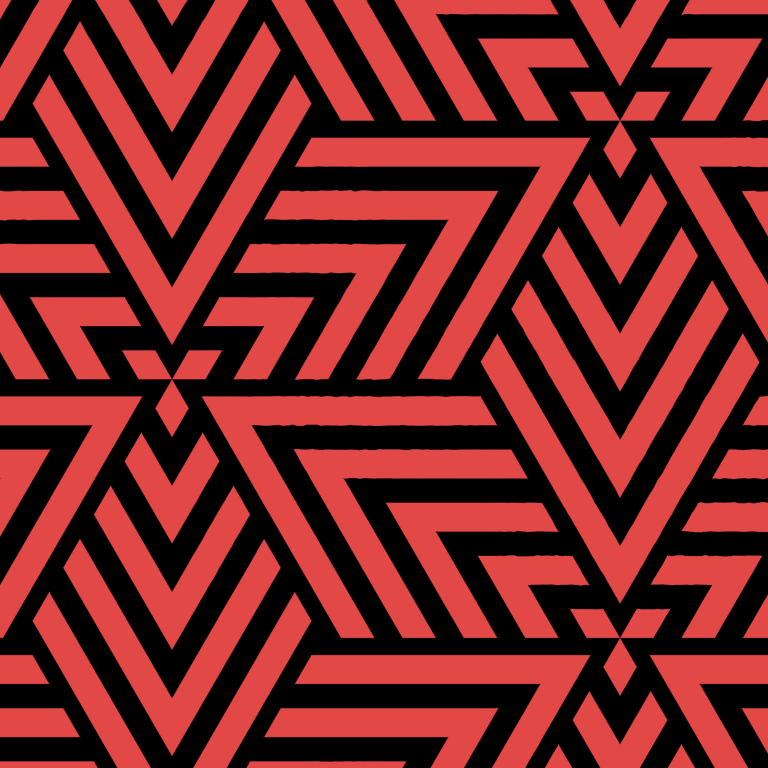
Reproduce this pattern procedurally as a three.js fragment shader.

```glsl
// Red chevrons on black, nested inside 60-degree rhombi that tile the plane.
// Each hub sends out three rhombi, 120 degrees apart; each is a skewed unit
// cell striped by max(u, v). Faint noise roughens patches of the edges.

varying vec2 vUv;

const vec3 RED = vec3(0.882, 0.282, 0.275);
const vec3 BLACK = vec3(0.0);

const vec2 HUB = vec2(0.2240, 0.5061);  // one meeting point of the rhombi
const float SIDE = 0.3889;              // rhombus side, in canvas widths
const float PERIOD = 0.2055;            // chevron spacing, in sides
const float BAND = 0.112;               // chevron thickness, in sides
const float MARGIN = 0.03;              // cell overlap that lets edges blend
const float SOFTNESS = 0.001;           // half width of the edge blend
const float WEAR = 0.002;               // size of the edge roughness
const float SQRT3 = 1.7320508;

float hash(vec2 p) {
  return fract(sin(dot(p, vec2(127.1, 311.7))) * 43758.5453);
}

float valueNoise(vec2 p) {
  vec2 i = floor(p);
  vec2 f = fract(p);
  f = f * f * (3.0 - 2.0 * f);
  float low = mix(hash(i), hash(i + vec2(1.0, 0.0)), f.x);
  float high = mix(hash(i + vec2(0.0, 1.0)), hash(i + vec2(1.0, 1.0)), f.x);
  return mix(low, high, f.y);
}

// Small vertical jitter, present only in scattered patches
float edgeWear(vec2 p, float size) {
  float patchMask = smoothstep(0.55, 0.8, valueNoise(p * 7.0 + 3.0));
  float grain = valueNoise(p * vec2(160.0, 40.0)) - 0.5;
  return grain * patchMask * size;
}

// Coordinates along two rhombus edges at 0 and 60 degrees
vec2 toSkewed(vec2 p, float side) {
  return vec2(p.x - p.y / SQRT3, 2.0 * p.y / SQRT3) / side;
}

vec2 rotateThird(vec2 p) {
  return 0.5 * vec2(-p.x + SQRT3 * p.y, -SQRT3 * p.x - p.y);
}

// Signed distance, in sides, to the nested chevrons of one cell
float chevrons(vec2 uv, float period, float band) {
  float along = max(uv.x, uv.y);
  float fromCentre = abs(mod(along - 0.5 * band + 0.5 * period, period) - 0.5 * period);
  float outside = -min(uv.x, uv.y);
  return max(fromCentre - 0.5 * band, outside);
}

// Coverage by the rhombi that share one orientation
float rhombusFamily(vec2 p, float side, float softness) {
  vec2 uv = toSkewed(p, side);
  vec2 cell = floor(uv + MARGIN);
  // One skewed cell in three belongs to this orientation
  float owned = 1.0 - step(1.0, mod(cell.x - cell.y + 0.5, 3.0));
  float d = chevrons(uv - cell, PERIOD, BAND) * side * 0.5 * SQRT3;
  return owned * (1.0 - smoothstep(-softness, softness, d));
}

void main() {
  vec2 p = vUv - HUB;
  p.y += edgeWear(vUv, WEAR);

  // Gather the three orientations
  float ink = 0.0;
  for (int i = 0; i < 3; i++) {
    ink = max(ink, rhombusFamily(p, SIDE, SOFTNESS));
    p = rotateThird(p);
  }

  gl_FragColor = vec4(mix(BLACK, RED, ink), 1.0);
}
```
